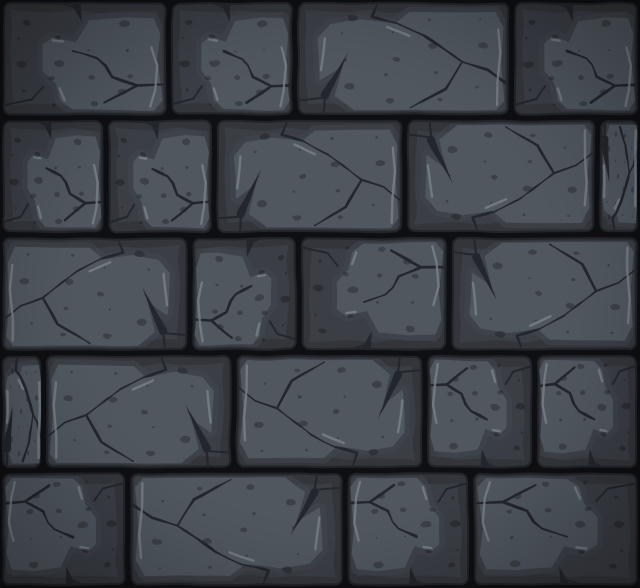
Write a WebGL 2 fragment shader that draws this texture.

```glsl
#version 300 es
precision highp float;
uniform vec2 u_resolution;
out vec4 outColor;

// Lengths are in row heights; design points are in brick units, y down.
const float ROWS = 5.0;
const float GAP = 0.022;
const float CORNER = 0.065;
const float CRACK_WIDTH = 0.009;
const float WEDGE_WIDTH = 0.035;
const float SHINE_WIDTH = 0.010;
const int SPOTS = 15;
const vec3 MORTAR = vec3(0.055, 0.057, 0.07);
const vec3 EDGE = vec3(0.13, 0.14, 0.16);
const vec3 RIM = vec3(0.195, 0.205, 0.225);
const vec3 BODY = vec3(0.225, 0.238, 0.267);
const vec3 HALO = vec3(0.25, 0.265, 0.295);
const vec3 FACE = vec3(0.308, 0.335, 0.366);
const vec3 CRACK = vec3(0.135, 0.145, 0.17);
const vec3 SHINE = vec3(0.47, 0.50, 0.53);

// Joints in each row, and brick kinds: 1 = long, 2 = flip x, 4 = flip y.
const vec4 JOINTS[5] = vec4[5](
  vec4(0.264, 0.461, 0.8, 1), vec4(0.165, 0.335, 0.632, 0.933),
  vec4(0.297, 0.467, 0.702, 1), vec4(0.068, 0.365, 0.664, 0.835),
  vec4(0.2, 0.539, 0.736, 1));
const int KINDS[25] = int[25](0,0,1,0,0, 0,0,1,5,5, 3,2,4,5,0, 1,3,7,6,6, 6,7,6,6,0);

// Raised faces, cracks (the first is a tapered wedge) and shines.
const vec2 SHORT_FACE[14] = vec2[14](
  vec2(.25,.37), vec2(.31,.31), vec2(.45,.36), vec2(.53,.17), vec2(.74,.14),
  vec2(.92,.15), vec2(.96,.28), vec2(.94,.5), vec2(.97,.87), vec2(.92,.95),
  vec2(.43,.94), vec2(.36,.87), vec2(.33,.72), vec2(.25,.6));
const vec2 LONG_FACE[14] = vec2[14](
  vec2(.10,.32), vec2(.16,.2), vec2(.30,.16), vec2(.46,.2), vec2(.53,.1),
  vec2(.93,.09), vec2(.97,.22), vec2(.96,.55), vec2(.975,.87), vec2(.94,.95),
  vec2(.27,.95), vec2(.18,.83), vec2(.22,.55), vec2(.11,.68));
const vec4 SHORT_CRACKS[11] = vec4[11](
  vec4(.48,.17,.45,.02), vec4(.33,0,.45,.05), vec4(.43,.43,.58,.5),
  vec4(.58,.5,.63,.56), vec4(.63,.56,.67,.66), vec4(.67,.66,.82,.74),
  vec4(.82,.74,1,.73), vec4(.82,.74,.74,.8), vec4(.74,.8,.62,.89),
  vec4(0,.91,.18,.86), vec4(.18,.86,.25,.75));
const vec4 LONG_CRACKS[11] = vec4[11](
  vec4(.24,.45,.13,.83), vec4(.13,.85,0,.87), vec4(.13,.85,.12,1),
  vec4(.38,0,.35,.13), vec4(.35,.13,.47,.19), vec4(.47,.19,.6,.3),
  vec4(.6,.3,.78,.53), vec4(.78,.53,.9,.6), vec4(.9,.6,1,.73),
  vec4(.78,.53,.7,.77), vec4(.7,.77,.53,.94));
const vec4 SHORT_SHINES[5] = vec4[5](
  vec4(.91,.4,.945,.56), vec4(.945,.56,.93,.78), vec4(.93,.78,.9,.92),
  vec4(.31,.33,.37,.34), vec4(.35,.77,.38,.87));
const vec4 LONG_SHINES[5] = vec4[5](
  vec4(.95,.24,.96,.45), vec4(.96,.45,.947,.7), vec4(.947,.7,.945,.91),
  vec4(.13,.32,.11,.6), vec4(.42,.22,.53,.3));

float hash(vec2 p) { return fract(sin(dot(p, vec2(127.1, 311.7))) * 43758.5); }

float noise(vec2 p) {
  vec2 i = floor(p), f = fract(p);
  f = f * f * (3.0 - 2.0 * f);
  return mix(mix(hash(i), hash(i + vec2(1, 0)), f.x),
             mix(hash(i + vec2(0, 1)), hash(i + 1.0), f.x), f.y);
}

float fill(float d) { // antialiased coverage
  float w = 0.7 * ROWS / u_resolution.y;
  return 1.0 - smoothstep(-w, w, d);
}

vec2 segment(vec2 p, vec2 a, vec2 b) { // distance, position along
  vec2 e = b - a;
  float t = clamp(dot(p - a, e) / dot(e, e), 0.0, 1.0);
  return vec2(length(p - a - e * t), t);
}

float polygon(vec2 p, vec2 v[14], vec2 size) {
  float d = 1e3, s = 1.0;
  for (int i = 0; i < 14; i++) {
    vec2 a = v[i] * size, b = v[(i + 13) % 14] * size;
    d = min(d, segment(p, a, b).x);
    if ((a.y > p.y) != (b.y > p.y) &&
        p.x < a.x + (b.x - a.x) * (p.y - a.y) / (b.y - a.y)) s = -s;
  }
  return s * d;
}

void main() {
  vec2 st = gl_FragCoord.xy / u_resolution;
  float width = ROWS * u_resolution.x / u_resolution.y;
  vec2 p = vec2(st.x * width, (1.0 - st.y) * ROWS);

  // Find the brick
  int row = int(min(p.y, ROWS - 0.001)), k = 0;
  float left = 0.0, right = 1.0;
  for (int i = 0; i < 4; i++) {
    float x = JOINTS[row][i];
    if (st.x >= x) { left = x; k = i + 1; } else right = min(right, x);
  }
  int kind = KINDS[row * 5 + k];
  bool isLong = (kind & 1) == 1;
  vec2 size = vec2((right - left) * width, 1.0) - 2.0 * GAP;
  vec2 q = p - vec2(left * width, row) - GAP;
  q += 0.014 * (vec2(noise(p * 4.0), noise(p * 4.0 + 37.0)) - 0.5);
  if ((kind & 2) != 0) q.x = size.x - q.x;
  if ((kind & 4) != 0) q.y = size.y - q.y;

  // Stone layers
  vec2 r = abs(q - 0.5 * size) - 0.5 * size + CORNER;
  float box = length(max(r, 0.0)) + min(max(r.x, r.y), 0.0) - CORNER;
  float face = (isLong ? polygon(q, LONG_FACE, size) : polygon(q, SHORT_FACE, size)) - 0.008;
  vec3 col = mix(EDGE, RIM, fill(box + 0.018));
  col = mix(col, BODY, fill(box + 0.055 + 0.06 * noise(q * 5.0)));
  col = mix(col, HALO, 0.6 * fill(max(face - 0.045, box + 0.03)));
  col = mix(col, FACE, fill(face));

  // Pits
  for (int i = 0; i < SPOTS; i++) {
    float n = float(i) + (isLong ? 30.0 : 3.0), h = hash(vec2(n, 5));
    vec2 c = (0.08 + 0.84 * fract(n * vec2(0.7549, 0.5698))) * size;
    vec2 e = (q - c) * vec2(0.9 / min(1.0, size.x), 1.0 + 0.4 * h);
    float d = length(e) - 0.010 - 0.032 * h * h + 0.012 * (noise(q * 28.0) - 0.5);
    col = mix(col, col * 0.75, fill(d));
  }

  // Cracks and shines
  float crack = 1.0, shine = 1.0;
  for (int i = 0; i < 11; i++) {
    vec4 s = (isLong ? LONG_CRACKS[i] : SHORT_CRACKS[i]) * size.xyxy;
    vec2 d = segment(q, s.xy, s.zw);
    float w = i == 0 ? WEDGE_WIDTH * d.y : CRACK_WIDTH * (0.5 + noise(q * 9.0));
    crack = min(crack, d.x - w);
  }
  for (int i = 0; i < 5; i++) {
    vec4 s = (isLong ? LONG_SHINES[i] : SHORT_SHINES[i]) * size.xyxy;
    shine = min(shine, segment(q, s.xy, s.zw).x - SHINE_WIDTH);
  }
  col = mix(col, CRACK, fill(crack));
  col = mix(col, SHINE, 0.8 * fill(shine));

  // Joints and corner darkening
  col = mix(MORTAR, col, fill(box));
  col *= 1.02 - 0.3 * smoothstep(0.35, 0.75, length(st - 0.5));
  outColor = vec4(col, 1.0);
}
```
